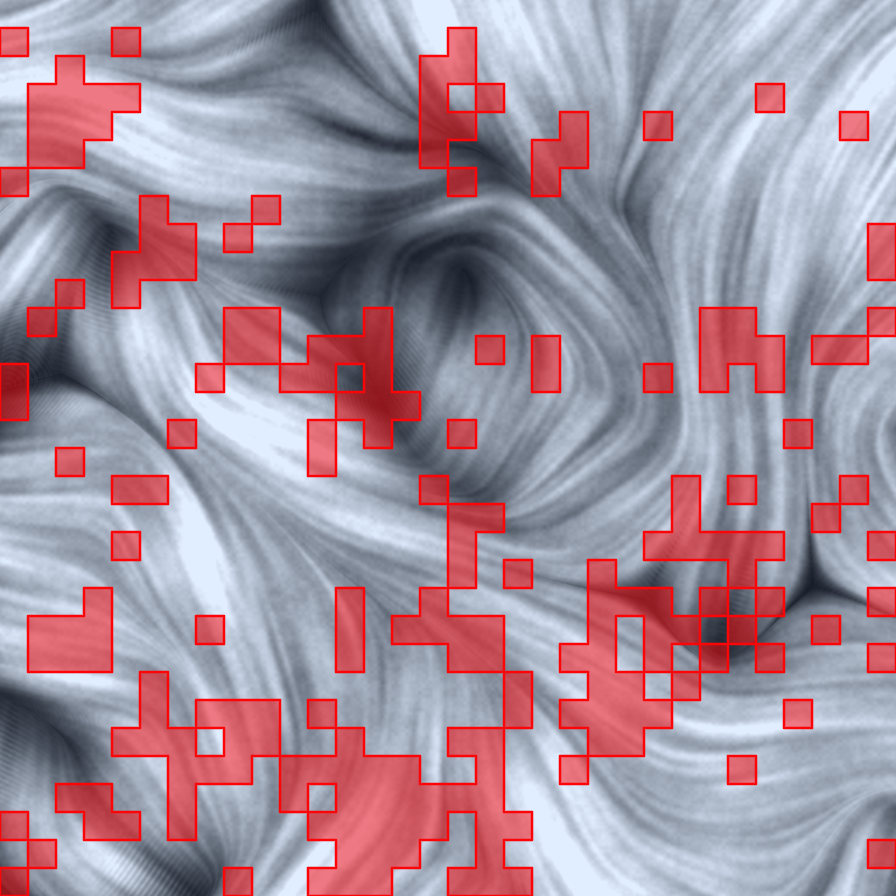
This texture is drawn by a Shadertoy shader. Its source:

```glsl
const float FLOW_SCALE = 6.0;         // swirls across the canvas
const int   TRACE_STEPS = 20;         // steps each way along a flow line
const float TRACE_STEP = 0.006;
const float COARSE_STREAKS = 42.0;
const float FINE_STREAKS = 115.0;
const float STREAK_CONTRAST = 2.1;
const float SWIRL_CONTRAST = 0.6;
const float BASE_TONE = 0.71;
const float CREASE_DEPTH = 0.75;
const float CREASE_TAPER = 2.0;
const float FILM_SCALE = 260.0;
const float FILM_GRAIN = 0.05;

const float GRID = 32.0;              // marker cells across the canvas
const float CLUSTER_SCALE = 0.3;
const float CLUSTER_RAGGED = 0.35;
const float CLUSTER_LEVEL = 0.98;
const float LONE_SHARE = 0.055;
const float LINE_HALF_WIDTH = 0.0014;
const float MARK_OPACITY = 0.5;

const vec3 SHADOW = vec3(0.04, 0.06, 0.10);
const vec3 LIGHT  = vec3(0.84, 0.89, 0.96);
const vec3 MARK   = vec3(0.99, 0.02, 0.03);

float hash(vec2 p) {
    return fract(sin(dot(p, vec2(127.1, 311.7))) * 43758.5453);
}

float noise(vec2 p) {
    vec2 i = floor(p), f = fract(p);
    f = f * f * (3.0 - 2.0 * f);
    return mix(mix(hash(i), hash(i + vec2(1, 0)), f.x),
               mix(hash(i + vec2(0, 1)), hash(i + vec2(1, 1)), f.x), f.y);
}

// Doubled-angle field: its zeros become loops and three-way junctions.
vec2 flowField(vec2 p) {
    vec2 q = mat2(0.8, 0.6, -0.6, 0.8) * p * FLOW_SCALE + 11.4;
    return 2.0 * vec2(noise(q), noise(q + vec2(37, 91))) - 1.0;
}

vec2 flowAxis(vec2 field) {
    float angle = 0.5 * atan(field.y, field.x);
    return vec2(cos(angle), sin(angle));
}

// Smears noise along the flow line; calm spots leave dark creases.
float flowTone(vec2 start) {
    float streak = 0.0, strength = 0.0, total = 0.0, calm = 1.0;
    vec2 startAxis = flowAxis(flowField(start));
    for (int side = -1; side <= 1; side += 2) {
        vec2 p = start, heading = startAxis * float(side);
        for (int i = 0; i < TRACE_STEPS; i++) {
            vec2 field = flowField(p);
            vec2 axis = flowAxis(field);
            heading = dot(axis, heading) < 0.0 ? -axis : axis;
            float weight = 1.0 - float(i) / float(TRACE_STEPS);
            float speed = length(field);
            streak += weight * mix(noise(p * COARSE_STREAKS), noise(p * FINE_STREAKS), 0.55);
            strength += weight * speed;
            total += weight;
            calm = min(calm, speed + CREASE_TAPER * TRACE_STEP * float(i));
            p += heading * TRACE_STEP;
        }
    }
    float tone = BASE_TONE + STREAK_CONTRAST * (streak / total - 0.5)
               + SWIRL_CONTRAST * (strength / total - 0.54)
               + FILM_GRAIN * (noise(start * FILM_SCALE) - 0.5);
    float crease = 1.0 - smoothstep(0.0, 0.28, calm);
    return clamp(tone * (1.0 - CREASE_DEPTH * crease), 0.0, 1.05);
}

// Ragged clusters plus lone cells, none beyond the canvas.
bool isMarked(vec2 cell, vec2 cells) {
    if (any(lessThan(cell, vec2(0))) || any(greaterThanEqual(cell, cells))) return false;
    float cluster = noise(cell * CLUSTER_SCALE + 5.3) + CLUSTER_RAGGED * hash(cell + 71.0);
    return cluster > CLUSTER_LEVEL || hash(cell + 23.0) < LONE_SHARE;
}

// Distance to the outline, from the four edges at the nearest grid corner.
float outlineDistance(vec2 q, vec2 cells) {
    vec2 corner = floor(q + 0.5), f = q - corner;
    vec2 dir = vec2(1, 0);
    float d = 1.0;
    for (int i = 0; i < 4; i++) {
        vec2 normal = vec2(-dir.y, dir.x);
        bool a = isMarked(floor(corner + 0.5 * (dir + normal)), cells);
        bool b = isMarked(floor(corner + 0.5 * (dir - normal)), cells);
        if (a != b) d = min(d, length(f - dir * clamp(dot(f, dir), 0.0, 0.5)));
        dir = normal;
    }
    return d / GRID;
}

void mainImage(out vec4 fragColor, in vec2 fragCoord) {
    vec2 uv = fragCoord / iResolution.y;
    float pixel = 1.0 / iResolution.y;
    vec3 color = mix(SHADOW, LIGHT, flowTone(uv));

    // Translucent markers with solid outlines
    vec2 q = uv * GRID;
    vec2 cells = floor(GRID * iResolution.xy / iResolution.y + 0.5);
    if (isMarked(floor(q), cells)) color = mix(color, MARK, MARK_OPACITY);
    float d = outlineDistance(q, cells) - LINE_HALF_WIDTH;
    color = mix(color, MARK, clamp(0.5 - d / pixel, 0.0, 1.0));

    fragColor = vec4(color, 1.0);
}
```
